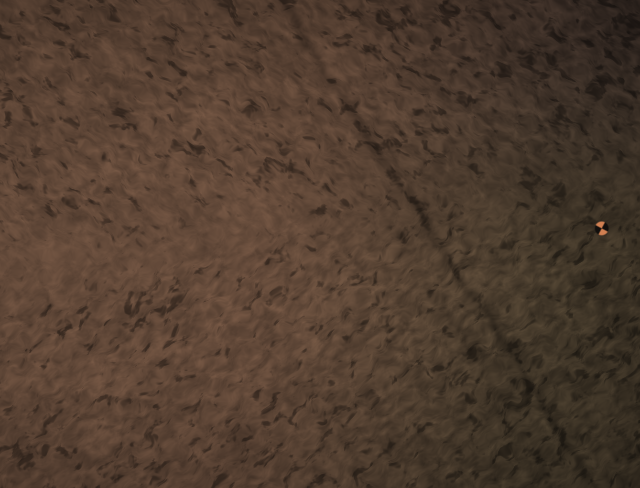
Give the GLSL for this texture, as a Shadertoy shader.

```glsl
// Bare brown soil seen from above: clumpy grain, dark flecks and faint wheel
// ruts, made from warped, stretched value noise over a broad colour gradient.
// A small two-tone survey marker lies near the right edge.
#define GRAIN_FREQ     72.0
#define GRAIN_CONTRAST 0.56
#define FLECK_DEPTH    0.36
#define RUT_DEPTH      0.20
#define RUT_WIDTH      0.010
#define VIGNETTE       0.70
#define WARM_SOIL      vec3(0.405, 0.300, 0.234)
#define OLIVE_SOIL     vec3(0.300, 0.252, 0.186)
#define DUSK_SOIL      vec3(0.290, 0.228, 0.193)
#define MARKER_POS     vec2(1.233, 0.532)
#define MARKER_RADIUS  0.014
#define MARKER_ORANGE  vec3(0.82, 0.50, 0.32)

// Integer hash of a lattice point, 0 to 1
float hash(ivec2 cell) {
    uint h = uint(cell.x) * 1597334677u ^ uint(cell.y) * 3812015801u;
    h = (h ^ (h >> 15)) * 2246822519u;
    h = (h ^ (h >> 13)) * 3266489917u;
    return float((h ^ (h >> 16)) & 65535u) / 65535.0;
}

float valueNoise(vec2 p) {
    ivec2 c = ivec2(floor(p));
    vec2 f = fract(p);
    f = f * f * (3.0 - 2.0 * f);
    float low = mix(hash(c), hash(c + ivec2(1, 0)), f.x);
    float high = mix(hash(c + ivec2(0, 1)), hash(c + ivec2(1, 1)), f.x);
    return mix(low, high, f.y);
}

float fbm(vec2 p) {
    float sum = 0.0, weight = 0.55;
    for (int i = 0; i < 3; i++) {
        sum += weight * valueNoise(p);
        p = mat2(1.6, 1.2, -1.2, 1.6) * p + 17.3;
        weight *= 0.5;
    }
    return sum / 0.9625;
}

// Noise stretched along the given angle
float stretchedNoise(vec2 p, float angle) {
    float c = cos(angle), s = sin(angle);
    vec2 q = vec2(c * p.x + s * p.y, c * p.y - s * p.x);
    return fbm(q * vec2(0.72, 1.25) + 40.0);
}

// Soft dark groove at signed distance d
float rut(float d, float width) {
    return exp(-d * d / (width * width));
}

// Ruts run parallel, falling to the right
float wheelRuts(vec2 p) {
    float d = (p.x - 0.57 - 0.655 * (1.0 - p.y)) * 0.836;
    d += 0.016 * (valueNoise(p * 9.0) - 0.5) + 0.012 * (valueNoise(p * 34.0) - 0.5);
    float ruts = rut(d, RUT_WIDTH);
    ruts += 0.40 * rut(d + 0.063, RUT_WIDTH);
    ruts += 0.25 * rut(d + 0.40, 2.0 * RUT_WIDTH);
    ruts += 0.20 * rut(d - 0.34, 2.0 * RUT_WIDTH);
    return ruts * (0.55 + 0.75 * valueNoise(p * 22.0 + 5.0));
}

// Broad colour: warm on the left, olive to dusky on the right
vec3 soilColour(vec2 p, float side) {
    vec3 shaded = mix(OLIVE_SOIL, DUSK_SOIL, smoothstep(0.45, 1.0, p.y));
    vec3 soil = mix(WARM_SOIL, shaded, side);
    vec2 fromLight = (p - vec2(0.42, 0.48)) * vec2(0.6, 1.0);
    return soil * (1.0 - VIGNETTE * dot(fromLight, fromLight));
}

// Disc of four sectors, alternately orange and black
vec3 addMarker(vec3 colour, vec2 p, float pixel) {
    vec2 q = mat2(0.88, 0.47, -0.47, 0.88) * (p - MARKER_POS);
    float disc = 1.0 - smoothstep(-pixel, pixel, length(q) - MARKER_RADIUS);
    float edge = min(abs(q.x), abs(q.y)) * sign(q.x * q.y);
    float orange = smoothstep(-pixel, pixel, -edge);
    return mix(colour, mix(vec3(0.07, 0.06, 0.05), MARKER_ORANGE, orange), disc);
}

void mainImage(out vec4 fragColor, in vec2 fragCoord) {
    vec2 p = fragCoord / iResolution.y;
    float side = smoothstep(0.5, 1.25, p.x + 0.2 * (0.5 - p.y));

    // Clumps, warped to break the lattice and turned across the field
    vec2 warp = vec2(valueNoise(p * 45.0), valueNoise(p * 45.0 + 31.0)) - 0.5;
    vec2 g = (p + 0.014 * warp) * GRAIN_FREQ;
    float turn = smoothstep(0.4, 0.7, p.y - 0.15 * p.x + 0.1);
    float grain = mix(stretchedNoise(g, 0.65), stretchedNoise(g, -0.6), turn);
    float flecks = mix(stretchedNoise(g * 0.85 + 91.0, 0.75),
                       stretchedNoise(g * 0.85 + 91.0, -0.55), turn);

    // Flecks gather in patches, in ruts and towards the upper right
    float patches = fbm(p * 9.0 + 3.0) - 0.5;
    float ruts = wheelRuts(p);
    float upperRight = side * smoothstep(0.2, 1.0, p.y);
    float bias = 0.32 * patches + 0.13 * ruts + 0.06 * upperRight;
    float fleck = smoothstep(0.60, 0.84, flecks + bias);

    float shade = 1.0 + GRAIN_CONTRAST * (grain - 0.5) * (0.85 + 0.35 * side);
    shade *= 1.0 - FLECK_DEPTH * fleck;
    shade *= 1.0 - RUT_DEPTH * ruts;
    shade *= 0.98 - 0.14 * patches;

    vec3 colour = soilColour(p, side) * shade;
    colour = addMarker(colour, p, 1.0 / iResolution.y);
    fragColor = vec4(colour, 1.0);
}
```
